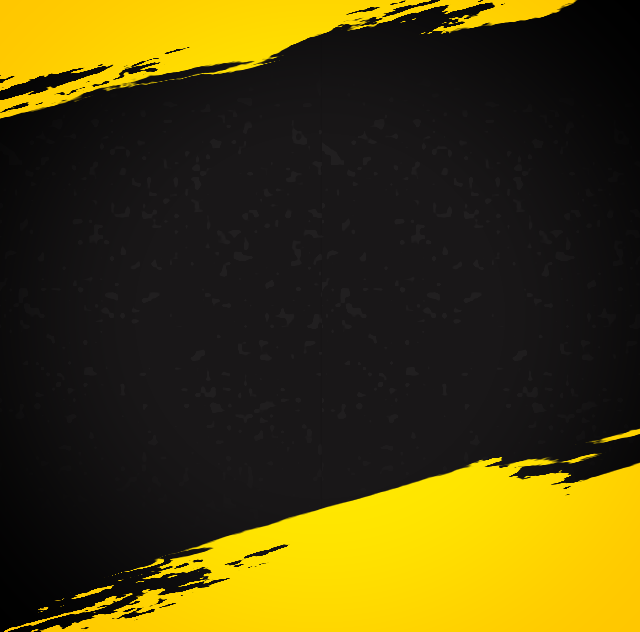
A WebGL 1 fragment shader for this background:

```glsl
precision highp float;

uniform vec2 u_resolution;

float hash(vec2 p) {
  vec3 h = fract(p.xyx * 0.1031);
  h += dot(h, h.yzx + 33.33);
  return fract((h.x + h.y) * h.z);
}

float noise(vec2 p) {
  vec2 cell = floor(p);
  vec2 f = fract(p);
  f = f * f * (3.0 - 2.0 * f);
  return mix(mix(hash(cell), hash(cell + vec2(1.0, 0.0)), f.x),
             mix(hash(cell + vec2(0.0, 1.0)), hash(cell + 1.0), f.x), f.y);
}

// Bristle marks stretched along the slanted stroke, centred on zero
float bristles(vec2 p) {
  vec2 q = vec2(p.x + 0.27 * p.y, p.y - 0.27 * p.x) + 3.0;
  return 0.5 * noise(q * vec2(13.0, 130.0))
       + 0.3 * noise(q * vec2(38.0, 260.0))
       + 0.2 * noise(q * vec2(110.0, 420.0)) - 0.5;
}

// Height gained between two positions
float rise(float x, float start, float end, float height) {
  return height * clamp((x - start) / (end - start), 0.0, 1.0);
}

// Tapered stroke from a to b, positive inside
float dab(vec2 p, vec2 a, vec2 b, float halfWidth) {
  float t = (p.x - a.x) / (b.x - a.x);
  float taper = max(4.0 * t * (1.0 - t), -2.0);
  return halfWidth * taper - abs(p.y - mix(a.y, b.y, t));
}

float topPaint(vec2 p, float grain) {
  float edge = 0.809 + rise(p.x, 0.0, 0.156, 0.049)
             + rise(p.x, 0.156, 0.39, 0.036)
             + rise(p.x, 0.39, 0.755, 0.066)
             + rise(p.x, 0.755, 0.846, 0.011)
             + rise(p.x, 0.846, 0.925, 0.04);
  float paint = p.y - edge + 0.018 * grain;

  // Dry gaps within the stroke
  float gap = dab(p, vec2(0.41, 0.901), vec2(0.77, 0.998), 0.028)
            + grain * (0.02 + rise(p.x, 0.48, 0.66, 0.07));
  gap = max(gap, dab(p, vec2(-0.19, 0.805), vec2(0.2, 0.897), 0.014) + 0.075 * grain);
  gap = max(gap, dab(p, vec2(0.18, 0.865), vec2(0.375, 0.899), 0.005) + 0.012 * grain);
  return min(paint, -gap);
}

float bottomPaint(vec2 p, float grain) {
  float edge = 0.02 + rise(p.x, 0.0, 0.26, 0.099)
             + rise(p.x, 0.26, 0.39, 0.043)
             + rise(p.x, 0.39, 0.75, 0.106)
             - rise(p.x, 0.75, 0.89, 0.034)
             + rise(p.x, 0.89, 1.0, 0.034);
  float frayed = smoothstep(0.72, 0.79, p.x) * (1.0 - smoothstep(0.87, 0.94, p.x));
  float rough = 0.006 + 0.06 * frayed + 0.025 * (1.0 - smoothstep(0.15, 0.34, p.x));
  float paint = edge - p.y + rough * grain;

  // Dry gaps at the left
  float gap = dab(p, vec2(-0.2, -0.045), vec2(0.395, 0.117), 0.026) + 0.085 * grain;
  gap = max(gap, dab(p, vec2(0.25, 0.117), vec2(0.33, 0.132), 0.004) + 0.01 * grain);
  paint = min(paint, -gap);

  // Loose strokes at the right
  float loose = dab(p, vec2(0.87, 0.267), vec2(0.955, 0.286), 0.003);
  loose = max(loose, dab(p, vec2(0.94, 0.304), vec2(1.04, 0.322), 0.003));
  loose = max(loose, dab(p, vec2(0.79, 0.264), vec2(0.92, 0.272), 0.004));
  return max(paint, loose + 0.014 * grain);
}

// Faint worn flecks, repeated across two halves
float flecks(vec2 p) {
  vec2 g = vec2(mod(p.x, 0.503), p.y);
  float clumps = noise(g * 13.0 + 5.0);
  float grit = 0.6 * noise(g * 120.0) + 0.4 * noise(g * 62.0 + 9.0);
  float area = smoothstep(0.12, 0.42, p.y) * (1.0 - smoothstep(0.78, 0.9, p.y));
  return smoothstep(0.71, 0.77, grit + 0.16 * (clumps - 0.5)) * area;
}

void main() {
  vec2 p = gl_FragCoord.xy / u_resolution;
  float pixel = 1.0 / min(u_resolution.x, u_resolution.y);
  float radius = length(p - 0.5);

  // Dark ground with a vignette and a thin seam
  vec3 ground = vec3(0.098, 0.09, 0.094) + 0.032 * flecks(p);
  ground -= 0.008 * (1.0 - smoothstep(0.0, 0.002, abs(p.x - 0.502)));
  ground *= 1.0 - smoothstep(0.25, 0.72, radius);

  // Yellow brushwork
  vec3 yellow = mix(vec3(1.0, 0.91, 0.0), vec3(1.0, 0.78, 0.0),
                    smoothstep(0.25, 0.72, radius));
  float grain = bristles(p);
  float paint = max(topPaint(p, grain), bottomPaint(p, grain));
  float coverage = smoothstep(-pixel, pixel, paint);

  gl_FragColor = vec4(mix(ground, yellow, coverage), 1.0);
}
```
